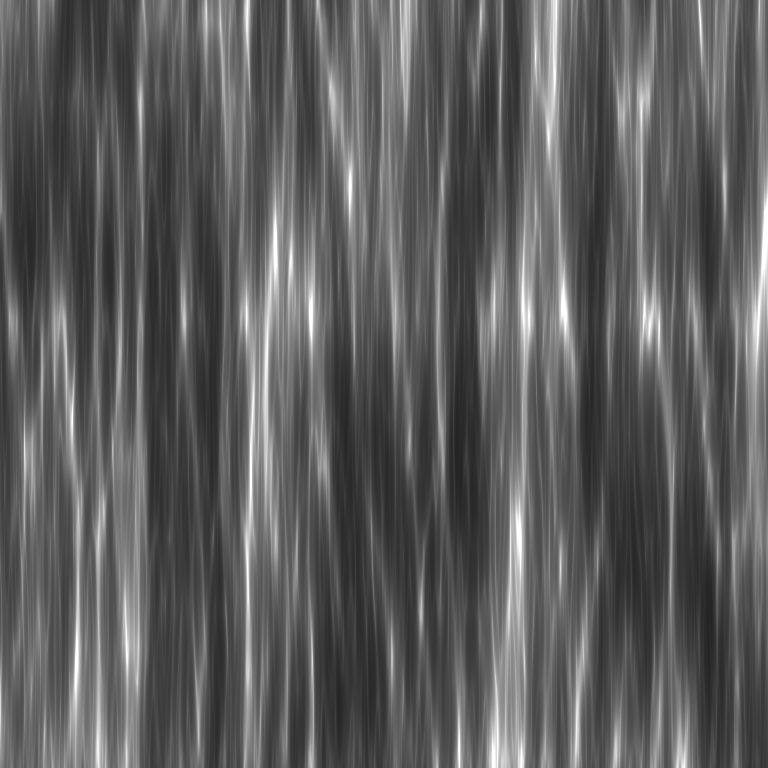
This texture is drawn by a WebGL 1 fragment shader. Its source:

```glsl
precision highp float;

uniform vec2 u_resolution;

// Fibre strands
const int   STRAND_OCTAVES = 4;
const vec2  STRAND_FREQ = vec2(18.0, 1.55);
const vec2  STRAND_LACUNARITY = vec2(2.0, 1.5);
const float STRAND_FIRST_AMP = 0.32;
const float STRAND_AMP_DECAY = 0.92;
const float RIDGE_SHARPNESS = 2.6;
const float RIDGE_SOFTNESS = 0.02;
const float DARK_DETAIL = 0.45;   // detail kept between the strands
const float SEAM_HEIGHT = 0.586;  // row where all octaves line up

// Broad light and dark columns
const vec2  COLUMN_FREQ = vec2(9.0, 1.3);
const vec2  COLUMN_OFFSET = vec2(37.3, 11.4);
const float COLUMN_DETAIL = 0.6;

// Sideways sway
const vec2  SWAY_FREQ = vec2(12.0, 3.0);
const float SWAY_AMOUNT = 0.004;

// Tone
const float MID_GREY = 0.345;
const float STRAND_MEAN = 0.315;
const float STRAND_CONTRAST = 1.75;
const float COLUMN_CONTRAST = 0.9;

const float TAU = 6.28318;

float hash(vec2 cell) {
  vec3 p = fract(cell.xyx * vec3(0.1031, 0.1030, 0.0973));
  p += dot(p, p.yzx + 33.33);
  return fract((p.x + p.y) * p.z);
}

float cornerSlope(vec2 cell, vec2 corner, vec2 local) {
  float angle = TAU * hash(cell + corner);
  return dot(vec2(cos(angle), sin(angle)), local - corner);
}

float gradientNoise(vec2 p) {
  vec2 cell = floor(p);
  vec2 local = fract(p);
  vec2 fade = local * local * local * (local * (local * 6.0 - 15.0) + 10.0);
  float low = mix(cornerSlope(cell, vec2(0.0, 0.0), local),
                  cornerSlope(cell, vec2(1.0, 0.0), local), fade.x);
  float high = mix(cornerSlope(cell, vec2(0.0, 1.0), local),
                   cornerSlope(cell, vec2(1.0, 1.0), local), fade.x);
  return mix(low, high, fade.y);
}

// Bright crease along the zero line of the noise
float ridge(vec2 p) {
  float n = gradientNoise(p);
  float distanceToCrease = sqrt(n * n + RIDGE_SOFTNESS * RIDGE_SOFTNESS);
  float r = max(1.0 - RIDGE_SHARPNESS * distanceToCrease, 0.0);
  return r * r;
}

// Ridged octaves, finer ones strongest on the coarse strands
float strands(vec2 p) {
  vec2 freq = STRAND_FREQ;
  float amp = STRAND_FIRST_AMP;
  float weight = 1.0;
  float sum = 0.0;
  for (int i = 0; i < STRAND_OCTAVES; i++) {
    vec2 seed = vec2(53.7, 19.0) * float(i + 1);
    float r = ridge(p * freq + seed) * weight;
    sum += amp * r;
    weight = mix(DARK_DETAIL, 1.0, r);
    freq *= STRAND_LACUNARITY;
    amp *= STRAND_AMP_DECAY;
  }
  return sum;
}

float columns(vec2 p) {
  vec2 q = p * COLUMN_FREQ + COLUMN_OFFSET;
  return gradientNoise(q) + COLUMN_DETAIL * gradientNoise(q * 2.1 + 71.6);
}

void main() {
  vec2 uv = gl_FragCoord.xy / u_resolution.y;
  uv.x += SWAY_AMOUNT * gradientNoise(uv * SWAY_FREQ + 5.2);

  float strand = strands(uv - vec2(0.0, SEAM_HEIGHT)) - STRAND_MEAN;
  float grey = MID_GREY * exp(STRAND_CONTRAST * strand
                              + COLUMN_CONTRAST * columns(uv));

  gl_FragColor = vec4(vec3(min(grey, 1.0)), 1.0);
}
```
